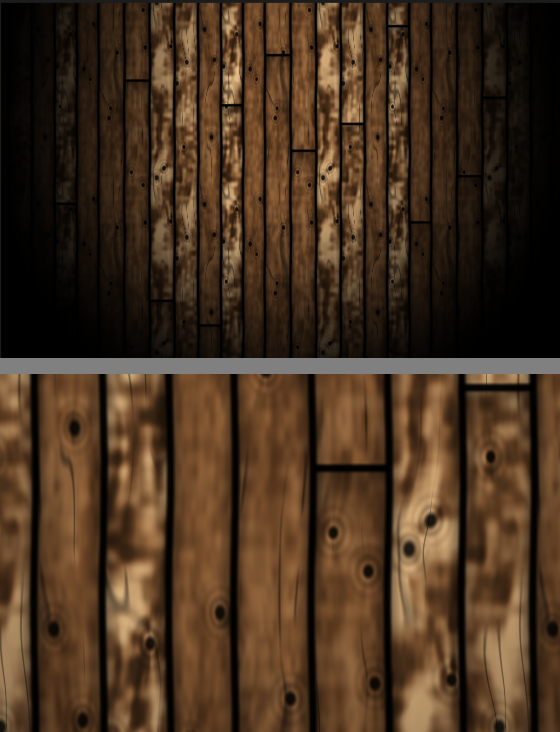
Top: the whole. Bottom: its middle third, enlarged.
A WebGL 2 fragment shader for this texture:

```glsl
#version 300 es
precision highp float;
// Weathered upright floorboards under a dark oval vignette. A tile of seven
// boards of varying width repeats across and down; periodic value noise gives
// the grain, while butt joints are set per board over the whole floor.
uniform vec2 u_resolution;
out vec4 outColor;

#define BOARDS 7
#define TILE_SIZE vec2(0.297, 0.3125)
#define TILE_START 0.176
#define WIDTH_SWING 0.2
#define GAP 0.0012
#define GAP_SOFT 0.0036
#define BARK vec3(0.16, 0.075, 0.025)
#define OAK vec3(0.61, 0.41, 0.235)
#define PALE vec3(0.90, 0.74, 0.53)
#define FRAME vec3(0.11, 0.11, 0.11)

const float PI = 3.14159;
// How bleached each board of the tile is
const float BLEACH[7] = float[7](0.1, 0.18, 0.85, 0.8, 0.15, 1.0, 0.08);
// Joint depth from the top for successive boards, negative where there is none
const int FIRST_JOINT = -2;
const float JOINTS[19] = float[19](0.569, -1.0, -1.0, 0.225, 0.84, -1.0, 0.909,
  0.294, -1.0, 0.154, 0.421, -1.0, 0.346, -1.0, 0.073, 0.621, -1.0, 0.492, 0.273);

float hash(vec2 p) {
  return fract(sin(dot(p, vec2(12.9898, 78.233))) * 43758.5453);
}

// Value noise that repeats vertically after a whole number of cells
float noise(vec2 p, float period) {
  vec2 i = floor(p), f = fract(p);
  f = f * f * (3.0 - 2.0 * f);
  float y0 = mod(i.y, period), y1 = mod(i.y + 1.0, period);
  return mix(mix(hash(vec2(i.x, y0)), hash(vec2(i.x + 1.0, y0)), f.x),
             mix(hash(vec2(i.x, y1)), hash(vec2(i.x + 1.0, y1)), f.x), f.y);
}

// Noise over one board, with cells.x across it and cells.y down the tile
float grain(vec2 p, vec2 cells, float seed) {
  return noise(p * cells + vec2(seed * 37.0, 0.0), cells.y);
}

float boardEdge(float n) {
  return n + WIDTH_SWING * sin(PI * n / float(BOARDS));
}

// Wood colour: p.x runs across the board, p.y down the tile from 0 to 1
vec3 wood(vec2 p, int board) {
  float seed = float(board) + 1.0;

  // Knots push the grain aside and darken their core
  float knot = 0.0, ring = 0.0;
  for (int j = 0; j < 3; j++) {
    vec2 at = vec2(hash(vec2(seed, float(j) + 0.3)), hash(vec2(float(j) + 5.1, seed)));
    vec2 d = p - vec2(0.1 + 0.8 * at.x, at.y);
    d.y = (d.y - floor(d.y + 0.5)) * 7.0;
    float r = length(d * vec2(1.0, 0.75));
    float size = 0.07 + 0.07 * hash(at);
    p.x += 0.16 * d.x / (0.15 + abs(d.x)) * exp(-r * r * 14.0);
    knot = max(knot, 1.0 - smoothstep(size * 0.3, size, r));
    ring = max(ring, exp(-r * r * 20.0) * (0.5 + 0.5 * sin(r * 55.0)));
  }
  p.x += 0.25 * (grain(p, vec2(1.0, 5.0), seed + 20.0) - 0.5);

  float broad = grain(p, vec2(3.5, 5.0), seed);
  float streak = grain(p, vec2(8.0, 9.0), seed + 9.0);
  float fine = grain(p, vec2(14.0, 30.0), seed + 17.0);
  float mottle = grain(p, vec2(5.0, 38.0), seed + 31.0);
  float blotch = grain(p, vec2(2.2, 9.0), seed + 43.0);
  float crack = 1.0 - smoothstep(0.0, 0.07, abs(grain(p, vec2(4.0, 3.0), seed + 57.0) - 0.5));

  float tone = 0.16 + 0.28 * broad + 0.3 * streak + 0.26 * fine + 0.14 * mottle;
  vec3 colour = mix(BARK, OAK, tone);
  float worn = 0.45 * blotch + 0.25 * mottle + 0.2 * streak + 0.15 * broad;
  float bleach = BLEACH[board];
  colour = mix(colour, PALE, bleach * smoothstep(0.4, 0.75, worn));
  colour *= 1.0 - bleach * 0.45 * (1.0 - smoothstep(0.28, 0.5, worn));
  colour *= 1.0 - 0.4 * crack * smoothstep(0.3, 0.7, blotch);
  return colour * (1.0 - 0.3 * ring) * (1.0 - 0.8 * knot);
}

void main() {
  vec2 uv = gl_FragCoord.xy / u_resolution;
  float height = u_resolution.y / u_resolution.x;
  vec2 p = vec2(uv.x, (1.0 - uv.y) * height);

  // Find the board within its tile
  float bend = 0.0006 * sin(4.0 * PI * p.y / TILE_SIZE.y);
  vec2 tile = vec2(p.x + bend - TILE_START, p.y) / TILE_SIZE;
  float across = fract(tile.x) * float(BOARDS);
  int board = 0;
  for (int i = 1; i < BOARDS; i++) {
    if (across >= boardEdge(float(i))) board = i;
  }
  float left = boardEdge(float(board)), right = boardEdge(float(board + 1));
  vec3 colour = wood(vec2((across - left) / (right - left), fract(tile.y)), board);

  // Gaps between boards, with rounded shaded sides
  float side = min(across - left, right - across) * TILE_SIZE.x / float(BOARDS);
  colour *= 0.6 + 0.4 * smoothstep(0.0, 0.011, side);
  colour *= 0.04 + 0.96 * smoothstep(GAP * 0.5, GAP + GAP_SOFT * 0.7, side);

  // Butt joints, with a stain below each
  int slot = int(floor(tile.x)) * BOARDS + board - FIRST_JOINT;
  float joint = slot >= 0 && slot < 19 ? JOINTS[slot] : -1.0;
  float below = joint < 0.0 ? 1.0 : p.y - joint * height;
  colour *= 0.04 + 0.96 * smoothstep(GAP * 0.6, GAP + GAP_SOFT * 0.7, abs(below));
  colour *= 1.0 - 0.45 * step(0.0, below) * exp(-below * 60.0);

  // Oval vignette, wider towards the top
  vec2 q = uv - vec2(0.5, 0.62);
  float reach = length(q / vec2(0.5, q.y < 0.0 ? 0.8 : 1.2));
  colour *= 1.0 - smoothstep(0.15, 1.05, reach);

  // Thin grey frame along the top and left
  float inside = smoothstep(0.004, 0.006, p.y) * smoothstep(0.001, 0.003, p.x);
  outColor = vec4(mix(FRAME, colour, inside), 1.0);
}
```
